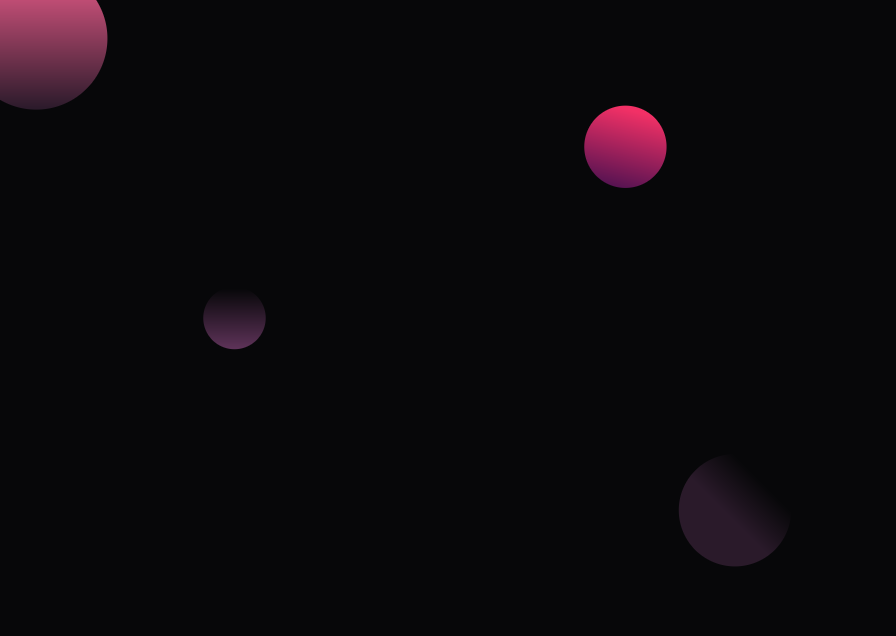
This background is drawn by a WebGL 1 fragment shader. Its source:

```glsl
precision highp float;
// Four gradient-filled discs floating on a near-black field.
// Each disc is a smoothed distance function, shaded along its own axis;
// lengths are in units of the canvas height, spread across its width.

uniform vec2 u_resolution;

// Lays a disc over base. The fill runs from startColor to endColor along
// axis, between the two stops measured in radii from the disc's center.
vec3 paintDisc(vec3 base, vec2 offset, float radius, vec2 axis, vec2 stops,
               vec3 startColor, vec3 endColor) {
  float along = dot(offset, normalize(axis)) / radius;
  float blend = clamp((along - stops.x) / (stops.y - stops.x), 0.0, 1.0);
  float edge = (length(offset) - radius) * u_resolution.y;
  float coverage = clamp(0.5 - edge, 0.0, 1.0);
  return mix(base, mix(startColor, endColor, blend), coverage);
}

void main() {
  // Positions keep their proportions while discs stay round
  vec2 p = gl_FragCoord.xy / u_resolution.y;
  float width = u_resolution.x / u_resolution.y;
  vec3 night = vec3(0.026, 0.027, 0.034);
  vec3 plum = vec3(0.165, 0.102, 0.165);
  vec3 color = night;

  // Rose disc cut off by the upper left corner
  color = paintDisc(color, p - vec2(0.0404 * width, 0.9396), 0.1120,
                    vec2(0.0, 1.0), vec2(-1.0, 1.0),
                    plum, vec3(0.92, 0.36, 0.54));

  // Bright disc, violet rising to hot pink
  color = paintDisc(color, p - vec2(0.698 * width, 0.7692), 0.0647,
                    vec2(0.26, 1.0), vec2(-1.0, 0.9),
                    vec3(0.34, 0.075, 0.32), vec3(0.95, 0.19, 0.40));

  // Small disc dissolving upward
  color = paintDisc(color, p - vec2(0.2617 * width, 0.5), 0.0491,
                    vec2(0.0, 1.0), vec2(-1.0, 0.95),
                    vec3(0.37, 0.20, 0.35), night);

  // Dim disc dissolving toward its upper right
  color = paintDisc(color, p - vec2(0.8203 * width, 0.1978), 0.0884,
                    vec2(1.0, 1.0), vec2(-0.15, 0.7),
                    plum, night);

  gl_FragColor = vec4(color, 1.0);
}
```
